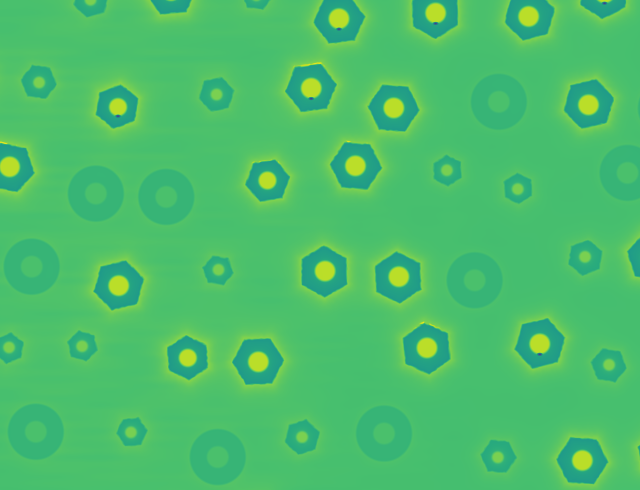
Write a WebGL 2 fragment shader that draws this texture.

```glsl
#version 300 es
precision highp float;
// Scattered hexagonal nuts and flat washers in a false-colour height map.

uniform vec2 u_resolution;
out vec4 fragColor;

float hash(vec2 p) {
    return fract(sin(dot(p, vec2(127.1, 311.7))) * 43758.5453);
}

float noise(vec2 p) {
    vec2 i = floor(p), f = fract(p);
    f = f * f * (3.0 - 2.0 * f);
    return mix(mix(hash(i), hash(i + vec2(1, 0)), f.x),
               mix(hash(i + vec2(0, 1)), hash(i + vec2(1, 1)), f.x), f.y);
}

float hexagon(vec2 p, float circumradius) {
    float inradius = 0.866 * circumradius;
    p = abs(p);
    p -= 2.0 * min(dot(vec2(-0.866, 0.5), p), 0.0) * vec2(-0.866, 0.5);
    p -= vec2(clamp(p.x, -0.577 * inradius, 0.577 * inradius), inradius);
    return length(p) * sign(p.y);
}

// Height to colour: violet, blue, teal, green, yellow
vec3 heightColor(float h) {
    vec3 c = mix(vec3(0.27, 0.01, 0.33), vec3(0.23, 0.32, 0.55), clamp(h / 0.25, 0.0, 1.0));
    c = mix(c, vec3(0.12, 0.60, 0.54), clamp((h - 0.25) / 0.29, 0.0, 1.0));
    c = mix(c, vec3(0.16, 0.67, 0.49), clamp((h - 0.54) / 0.07, 0.0, 1.0));
    c = mix(c, vec3(0.28, 0.75, 0.43), clamp((h - 0.61) / 0.09, 0.0, 1.0));
    c = mix(c, vec3(0.49, 0.82, 0.31), clamp((h - 0.70) / 0.10, 0.0, 1.0));
    c = mix(c, vec3(0.73, 0.87, 0.16), clamp((h - 0.80) / 0.10, 0.0, 1.0));
    return mix(c, vec3(0.99, 0.91, 0.14), clamp((h - 0.90) / 0.10, 0.0, 1.0));
}

float disc(float d, float softness) {
    return 1.0 - smoothstep(-softness, softness, d);
}

float addWasher(float h, vec2 q) {
    float r = length(q), d = r - 0.057;
    h += 0.018 * exp(-max(d, 0.0) / 0.008);
    float ring = 0.652 - 0.008 * exp(-abs(d) / 0.004);
    float face = mix(ring, 0.705, disc(r - 0.022, 0.003));
    return mix(h, face, disc(d, 0.003));
}

float addNut(float h, vec2 q, vec2 id, float size) {
    float big = smoothstep(0.036, 0.045, size);
    float angle = 6.283 * hash(id + 3.1);
    vec2 turned = mat2(cos(angle), -sin(angle), sin(angle), cos(angle)) * q;
    float d = hexagon(turned, size - 0.002) - 0.0015;
    d += 0.0022 * (noise(q * 160.0 + id * 17.0) - 0.5);

    // Halo, sharp at the rim with a wide faint tail
    float outside = max(d, 0.0);
    h += mix(0.035, 0.095, big) * exp(-outside / 0.010);
    h += mix(0.012, 0.035, big) * exp(-outside / 0.025);

    // Body, darkest at the rim and rising towards the bore
    vec2 bore = q - 0.004 * (vec2(hash(id + 5.3), hash(id + 7.7)) - 0.5);
    float hole = length(bore) - mix(0.0115, 0.39 * size, big);
    float face = mix(0.612, 0.565, big);
    face -= mix(0.015, 0.035, big) * exp(min(d, 0.0) / 0.006);
    face += 0.05 * exp(-max(hole, 0.0) / 0.005);
    face = mix(face, mix(0.79, 0.90, big), disc(hole, 0.0035));
    h = mix(h, face, disc(d, 0.0028));

    // Occasional pit beside the bore and bright flecks on the upper rim
    float pit = length((bore + vec2(0.0, 0.4 * size)) * vec2(0.6, 1.0)) - 0.0025;
    h = mix(h, 0.22, disc(pit, 0.002) * big * step(0.78, hash(id + 9.9)));
    float fleck = disc(abs(d - 0.002) - 0.0015, 0.0015);
    fleck *= smoothstep(0.7, 0.95, q.y / size) * smoothstep(0.4, 0.7, noise(q * 130.0 + id));
    return mix(h, 0.96, fleck * big * step(0.6, hash(id + 11.3)));
}

void main() {
    vec2 p = gl_FragCoord.xy / u_resolution.y;

    // Background: slight tilt and scan streaks fading to the right
    float fade = 1.0 - smoothstep(0.2, 1.15, p.x);
    float h = 0.692 + 0.012 * fade;
    h += 0.014 * fade * (noise(p * vec2(9.0, 75.0)) - 0.5);
    h += 0.006 * (noise(p * vec2(14.0, 20.0)) - 0.5);

    // Staggered, jittered cells, each with at most one part
    vec2 grid = p / 0.18;
    for (int y = -2; y <= 2; y++) {
        for (int x = -2; x <= 2; x++) {
            vec2 id = floor(grid) + vec2(x, y);
            if (hash(id + 23.7) < 0.07) continue;
            vec2 jitter = vec2(hash(id + 0.3), hash(id + 1.9)) - 0.5;
            vec2 center = id + 0.5 + vec2(0.5 * mod(id.y, 2.0), 0.0) + 0.36 * jitter;
            vec2 q = (grid - center) * 0.18;
            float kind = hash(id + 13.5);
            if (kind < 0.24) h = addWasher(h, q);
            else if (kind < 0.42) h = addNut(h, q, id, 0.032);
            else if (kind < 0.61) h = addNut(h, q, id, 0.037);
            else if (kind < 0.78) h = addNut(h, q, id, 0.046);
            else h = addNut(h, q, id, 0.053);
        }
    }
    fragColor = vec4(heightColor(h), 1.0);
}
```
